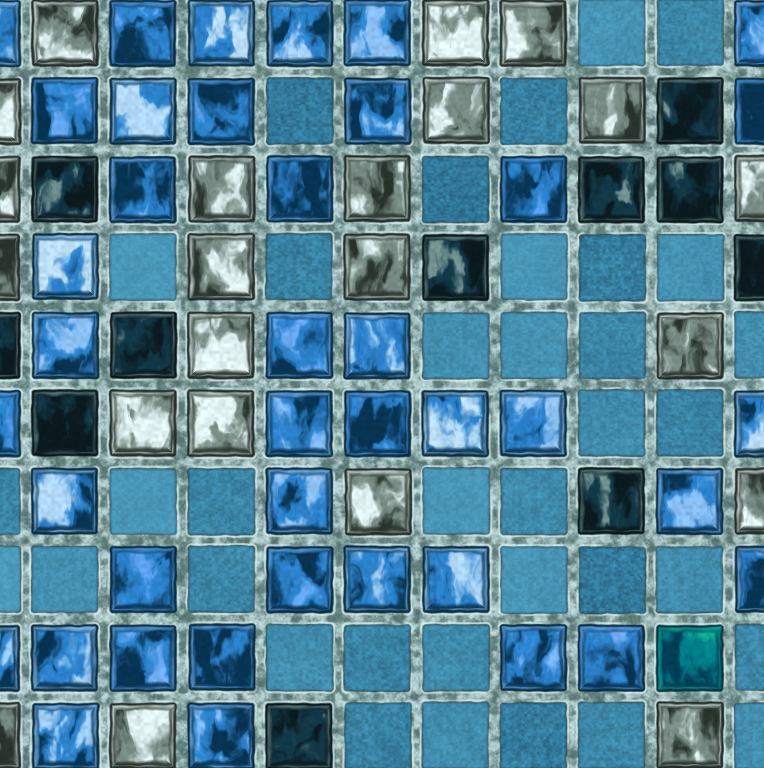
Write a Shadertoy shader that draws this texture.

```glsl
#define PITCH 0.1017              // tile spacing, in canvas heights
#define ORIGIN vec2(0.034, -0.009) // a grout crossing
#define HALF_TILE 0.423           // half a tile, in pitches
#define CORNER 0.035
#define BEVEL 0.075
#define MATTE_SHARE 0.37
#define SEED 17.0
#define GROUT_DARK vec3(0.36, 0.48, 0.47)
#define GROUT_LIGHT vec3(0.70, 0.81, 0.81)
#define MATTE_LIGHT vec3(0.30, 0.61, 0.74)
#define MATTE_DARK vec3(0.17, 0.44, 0.57)

float hash(vec2 p) {
    return fract(sin(dot(p, vec2(127.1, 311.7))) * 43758.5453);
}

float noise(vec2 p) {
    vec2 i = floor(p), f = fract(p);
    f = f * f * (3.0 - 2.0 * f);
    return mix(mix(hash(i), hash(i + vec2(1, 0)), f.x),
               mix(hash(i + vec2(0, 1)), hash(i + 1.0), f.x), f.y);
}

float fbm(vec2 p) {
    float sum = 0.0, amp = 0.53;
    for (int i = 0; i < 4; i++) {
        sum += amp * noise(p);
        p = mat2(1.6, 1.2, -1.2, 1.6) * p + 5.3;
        amp *= 0.5;
    }
    return sum;
}

float roundedBox(vec2 p, float halfSize, float radius) {
    vec2 q = abs(p) - halfSize + radius;
    return length(max(q, 0.0)) + min(max(q.x, q.y), 0.0) - radius;
}

float line(float d, float width) {
    return 1.0 - smoothstep(0.0, width, abs(d));
}

// Unglazed face with fine speckle
vec3 matteTile(vec2 g, float depth, float tone) {
    float grain = noise(g * 25.0) + 0.6 * noise(g * 43.0) - 0.8;
    float speckle = mix(0.09, 0.30, tone);
    vec3 col = mix(MATTE_LIGHT, MATTE_DARK, tone * 0.85 + 0.35 * (fbm(g * 3.0) - 0.5));
    col *= 1.0 + speckle * grain;
    return col * mix(0.78, 1.0, smoothstep(0.0, 0.035, depth));
}

// Glazed face: bevelled rim around a pool of warped reflections
vec3 glossTile(vec2 f, vec2 id, float depth) {
    float kind = hash(id + SEED + 3.7), tone = hash(id + SEED + 8.1);
    vec3 dark = vec3(0.03, 0.20, 0.32), mid = vec3(0.17, 0.51, 0.80);
    vec3 light = mix(vec3(0.35, 0.63, 0.95), vec3(0.76, 0.89, 0.97), tone);
    float bias = mix(-0.10, 0.14, tone);
    if (kind > 0.96) {          // teal
        dark = vec3(0.0, 0.24, 0.33);
        mid = vec3(0.0, 0.50, 0.54);
        light = vec3(0.05, 0.72, 0.60);
    } else if (kind > 0.84) {   // near black
        dark = vec3(0.04, 0.10, 0.12);
        mid = vec3(0.07, 0.22, 0.28);
        light = vec3(0.45, 0.58, 0.57);
        bias = -0.10;
    } else if (kind > 0.50) {   // silver
        dark = vec3(0.16, 0.20, 0.18);
        mid = vec3(0.47, 0.55, 0.52);
        light = vec3(0.88, 0.95, 0.95);
        bias += 0.04;
    }

    vec2 offset = 40.0 * vec2(tone, kind);
    vec2 q = f * vec2(3.6, 2.2) + offset;
    q += 1.3 * vec2(fbm(q + 2.0), fbm(q + 9.0));
    float v = 0.5 + 1.4 * (fbm(q) - 0.5) + bias;
    vec3 pool = mix(dark, mid, smoothstep(0.22, 0.48, v));
    pool = mix(pool, light, smoothstep(0.52, 0.76, v));
    pool *= 0.93 + 0.14 * noise(f * 22.0 + offset);

    // Mitred bevel, lit from the upper left
    vec2 a = abs(f);
    vec2 normal = a.x > a.y ? vec2(sign(f.x), 0.0) : vec2(0.0, sign(f.y));
    float lit = 0.42 + dot(normal, vec2(-0.12, 0.22)) + 0.9 * (fbm(f * 5.0 + offset) - 0.5);
    vec3 rim = mix(dark, mix(mid, light, 0.6), clamp(lit, 0.0, 1.0));

    float edge = depth - BEVEL - 0.03 * (noise(f * 6.0 + offset) - 0.5);
    vec3 col = mix(rim, pool, smoothstep(-0.015, 0.015, edge));
    float below = smoothstep(-0.1, 0.8, -normal.y);
    col = mix(col, dark, line(edge, 0.03 + 0.025 * below) * (0.35 + 0.45 * below));
    col = mix(col, light, line(depth - 0.042, 0.018) * 0.55 * noise(f * 7.0 - offset));
    return mix(dark * 0.8, col, smoothstep(0.008, 0.034, depth));
}

// Rough cement with worn pale lips beside the tiles
vec3 grout(vec2 g, float d) {
    float rough = fbm(g * 11.0);
    vec3 col = mix(GROUT_DARK, GROUT_LIGHT, smoothstep(0.25, 0.75, rough));
    col *= 0.90 + 0.2 * noise(g * 33.0);
    float lip = line(d - 0.022, 0.025) * smoothstep(0.3, 0.65, noise(g * 4.0 + 6.0));
    col = mix(col, vec3(0.86, 0.94, 0.94), 0.75 * lip);
    return col * mix(0.62, 1.0, smoothstep(-0.005, 0.018, d));
}

void mainImage(out vec4 fragColor, in vec2 fragCoord) {
    vec2 g = (fragCoord / iResolution.y - ORIGIN) / PITCH;
    float pixel = 1.0 / (iResolution.y * PITCH);
    vec2 id = floor(g);

    // Slightly uneven placement and edges
    vec2 shift = vec2(hash(id + 1.3), hash(id + 5.9)) - 0.5;
    vec2 f = fract(g) - 0.5 - 0.018 * shift;
    float d = roundedBox(f, HALF_TILE, CORNER) + 0.016 * (noise(g * 9.0) - 0.5);

    // Matte tiles gather toward the lower right
    float matteChance = MATTE_SHARE + 0.02 * (id.x - id.y);
    vec3 tile = hash(id + SEED) < matteChance
        ? matteTile(g, -d, hash(id + SEED + 4.4))
        : glossTile(f, id, -d);

    vec3 col = mix(tile, grout(g, d), smoothstep(-pixel, pixel, d));
    fragColor = vec4(clamp(col, 0.0, 1.0), 1.0);
}
```
